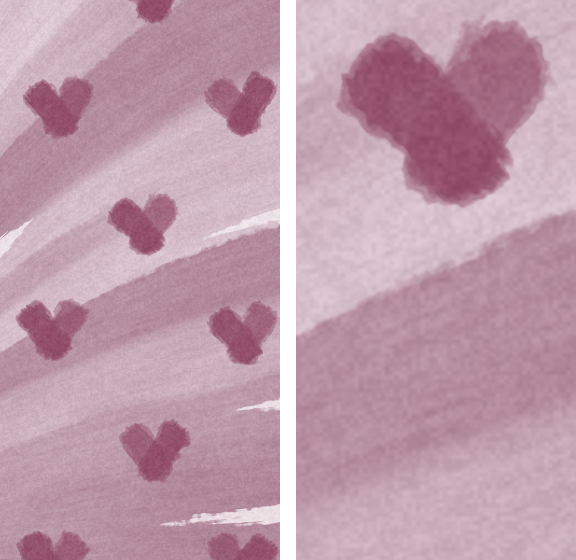
Left, the full canvas; right, a detail of the centre.
Reproduce this pattern procedurally as a Shadertoy shader.

```glsl
// Staggered two-stroke painted hearts over sweeping dry-brush bands on grainy paper.

// Colours
const vec3 MAUVE = vec3(0.695, 0.535, 0.605);
const vec3 BLUSH = vec3(0.860, 0.780, 0.820);
const vec3 BARE_PAPER = vec3(0.94, 0.905, 0.92);
const vec3 HEART_INK = vec3(0.568, 0.300, 0.412);

// Hearts, in canvas widths
const vec2 HEART_CELL = vec2(0.68, 0.40);
const vec2 HEART_ORIGIN = vec2(0.20, 0.0);
const float HEART_STAGGER = 0.33;
const float HEART_JITTER = 0.05;
const float HEART_TILT = 0.3;
const float LOBE_RADIUS = 0.053;
const float LOBE_ROUNDING = 0.044;
const float EDGE_ROUGHNESS = 0.017;

// Texture
const float GRAIN_SCALE = 190.0;
const float GRAIN_AMOUNT = 0.055;
const float STREAK_AMOUNT = 0.22;
const float CLOUD_AMOUNT = 0.34;

// Bands, top to bottom: upper edge, edge softness, tone at left, tone at right
const int BAND_COUNT = 9;
const vec4 BANDS[BAND_COUNT] = vec4[](
    vec4(1.66, 0.020, 0.62, 0.40),
    vec4(1.43, 0.008, 0.06, 0.02),
    vec4(1.13, 0.035, 0.78, 0.70),
    vec4(1.00, 0.012, 0.36, 0.76),
    vec4(0.88, 0.018, 0.78, 0.88),
    vec4(0.75, 0.007, 0.12, 0.00),
    vec4(0.57, 0.030, 0.60, 0.56),
    vec4(0.40, 0.018, 0.32, 0.22),
    vec4(0.22, 0.050, 0.20, 0.06));

// Unpainted wedges: height, x of the point, x of the wide end, half thickness
const int GAP_COUNT = 4;
const vec4 GAPS[GAP_COUNT] = vec4[](
    vec4(0.325, 0.80, 1.05, 0.014),
    vec4(0.060, 0.52, 1.05, 0.024),
    vec4(1.115, 0.13, -0.03, 0.040),
    vec4(0.780, 0.68, 1.10, 0.020));

float hash(vec2 p) {
    vec3 q = fract(p.xyx * vec3(0.1031, 0.1030, 0.0973));
    q += dot(q, q.yzx + 33.33);
    return fract((q.x + q.y) * q.z);
}

float noise(vec2 p) {
    vec2 i = floor(p), f = fract(p);
    f = f * f * (3.0 - 2.0 * f);
    return mix(mix(hash(i), hash(i + vec2(1, 0)), f.x),
               mix(hash(i + vec2(0, 1)), hash(i + vec2(1, 1)), f.x), f.y);
}

float fbm(vec2 p) {
    float sum = 0.0, gain = 0.5;
    for (int i = 0; i < 4; i++) {
        sum += gain * noise(p);
        p = mat2(1.6, 1.2, -1.2, 1.6) * p + 17.3;
        gain *= 0.5;
    }
    return sum / 0.9375;
}

// Which sweep a point lies on, named by that sweep's height at the left edge
float sweepHeight(vec2 p) {
    return (p.y - 0.08 * p.x) / (1.0 + 0.48 * p.x + 0.25 * p.x * (1.0 - p.x));
}

vec3 paintBackground(vec2 p) {
    float v = sweepHeight(p);
    float streak = noise(vec2(p.x * 6.0, v * 120.0)) * 0.6 + noise(vec2(p.x * 14.0, v * 230.0)) * 0.4 - 0.5;
    float rough = fbm(p * 55.0) - 0.5;
    float cloud = fbm(vec2(p.x * 2.5, v * 9.0) + 4.0) - 0.5;
    float edgeV = v + 0.05 * cloud + 0.014 * rough + 0.008 * streak;

    float tone = 0.95;
    for (int i = 0; i < BAND_COUNT; i++) {
        vec4 band = BANDS[i];
        float bandTone = mix(band.z, band.w, smoothstep(0.1, 0.7, p.x));
        tone = mix(tone, bandTone, 1.0 - smoothstep(band.x - band.y, band.x + band.y, edgeV));
    }
    tone += CLOUD_AMOUNT * cloud + STREAK_AMOUNT * streak + 0.16 * rough;
    vec3 color = mix(MAUVE, BLUSH, clamp(tone, -0.15, 1.15));

    // Dry-brush gaps taper to a point and break up along the bristles
    for (int i = 0; i < GAP_COUNT; i++) {
        vec4 gap = GAPS[i];
        float along = (p.x - gap.y) / (gap.z - gap.y);
        float d = abs(v - gap.x) - gap.w * along + 0.022 * streak + 0.014 * rough;
        float bare = (1.0 - smoothstep(-0.004, 0.004, d)) * smoothstep(0.0, 0.2, along);
        color = mix(color, BARE_PAPER, 0.9 * bare);
    }
    return color;
}

// Coverage of one blunt, bristly dab running from tip to lobe
float dab(vec2 q, vec2 tip, vec2 lobe, float seed) {
    vec2 axis = normalize(lobe - tip), r = q - 0.5 * (tip + lobe);
    vec2 local = vec2(dot(r, vec2(axis.y, -axis.x)), dot(r, axis));
    float bristle = noise(vec2(local.x * 130.0, local.y * 28.0) + seed) - 0.5;
    float ragged = fbm(q * 45.0 + seed) - 0.5;
    local.x *= 1.0 - 1.3 * local.y;
    vec2 size = vec2(LOBE_RADIUS, 0.5 * length(lobe - tip) + LOBE_RADIUS);
    float d = length(max(abs(local) - size + LOBE_ROUNDING, 0.0)) - LOBE_ROUNDING;
    d += EDGE_ROUGHNESS * (0.6 * bristle + ragged);
    float rim = 1.0 - smoothstep(-0.003, 0.004, d);
    float core = 1.0 - smoothstep(-0.013, -0.004, d + 0.012 * ragged);
    return (0.6 * rim + 0.4 * core) * (1.0 + 0.25 * ragged);
}

vec3 paintHearts(vec3 color, vec2 p) {
    float row = floor(p.y / HEART_CELL.y + 0.5);
    float x = p.x - HEART_ORIGIN.x - HEART_STAGGER * mod(row, 2.0);
    vec2 id = vec2(floor(x / HEART_CELL.x + 0.5), row);
    vec2 key = id + 23.0;
    vec2 q = vec2(x, p.y - HEART_ORIGIN.y) - id * HEART_CELL;
    q -= HEART_JITTER * (vec2(hash(key), hash(key + 7.1)) - 0.5);
    float a = HEART_TILT * (hash(key + 3.7) - 0.5);
    q = mat2(cos(a), -sin(a), sin(a), cos(a)) * q;

    // One dab is loaded with more paint; their overlap is darkest
    float seed = 40.0 * hash(key + 11.0);
    float loaded = step(0.5, hash(key + 5.3));
    float left = dab(q, vec2(0.010, -0.050), vec2(-0.063, 0.045), seed);
    float right = dab(q, vec2(-0.008, -0.050), vec2(0.066, 0.052), seed + 9.0);
    color = mix(color, HEART_INK, clamp(left * mix(0.74, 0.93, loaded), 0.0, 1.0));
    return mix(color, HEART_INK, clamp(right * mix(0.93, 0.74, loaded), 0.0, 1.0));
}

void mainImage(out vec4 fragColor, in vec2 fragCoord) {
    vec2 p = fragCoord / iResolution.x;
    vec3 color = paintHearts(paintBackground(p), p);
    float grain = noise(p * GRAIN_SCALE) + 0.5 * noise(p * GRAIN_SCALE * 0.5 + 31.0) - 0.75;
    fragColor = vec4(color + GRAIN_AMOUNT * grain, 1.0);
}
```
